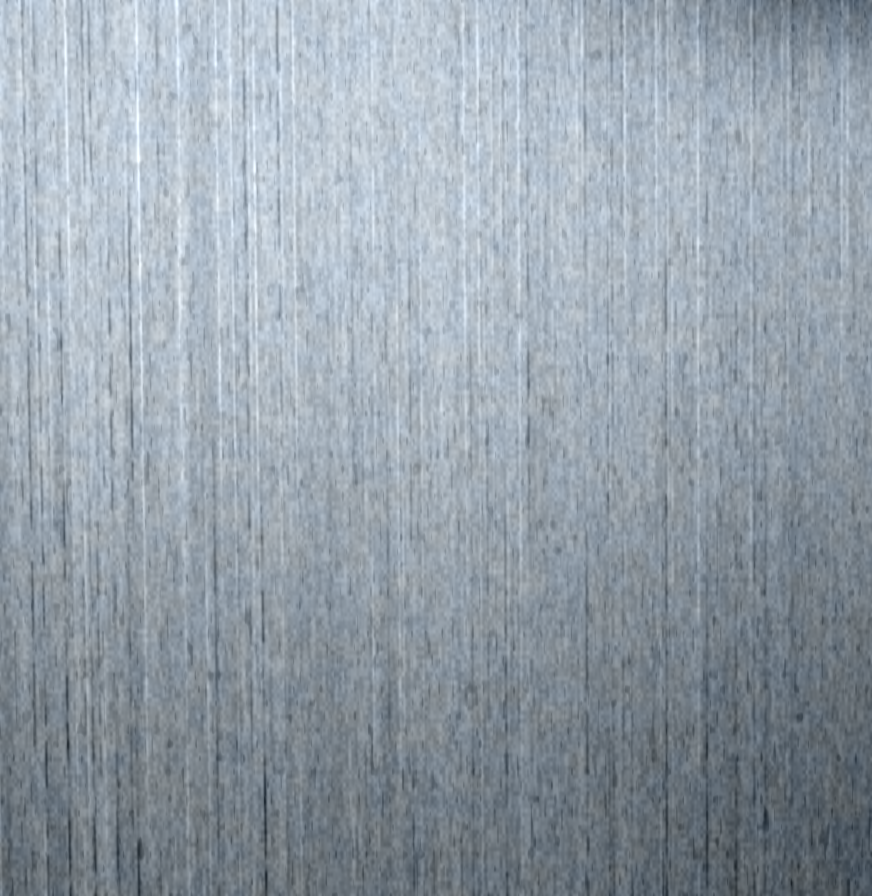
This texture is drawn by a WebGL 1 fragment shader. Its source:

```glsl
precision highp float;
// Brushed steel: a cool sheen that falls off to the bottom and the right,
// overlaid with stretched value noise for the brushing and short grain,
// and with randomly placed, slightly leaning bright and broken dark scratches.

uniform vec2 u_resolution;

const int SCRATCH_LAYERS = 3;
const vec3 COOL_TINT = vec3(-0.041, 0.0, 0.037);

float hash(vec2 p) {
  vec3 q = fract(vec3(p.xyx) * 0.1031);
  q += dot(q, q.yzx + 33.33);
  return fract((q.x + q.y) * q.z);
}

float valueNoise(vec2 p) {
  vec2 cell = floor(p);
  vec2 f = fract(p);
  f = f * f * (3.0 - 2.0 * f);
  float low = mix(hash(cell), hash(cell + vec2(1.0, 0.0)), f.x);
  float high = mix(hash(cell + vec2(0.0, 1.0)), hash(cell + vec2(1.0, 1.0)), f.x);
  return mix(low, high, f.y);
}

// Noise centred on zero, with its own frequency along each axis.
float fibre(vec2 p, vec2 frequency, float seed) {
  return valueNoise(p * frequency + seed) - 0.5;
}

// Broad light over the sheet, with a shaded upper right corner.
float sheen(vec2 uv) {
  float light = mix(0.425, 0.80, smoothstep(-0.18, 0.86, uv.y));
  light -= 0.135 * smoothstep(0.45, 1.05, uv.x);
  light -= 0.06 * smoothstep(0.05, 0.0, uv.x) * (1.0 - uv.y);
  vec2 corner = (uv - vec2(1.0, 1.03)) / vec2(0.28, 0.09);
  return light - 0.28 * exp(-dot(corner, corner));
}

// Long brushing in three widths.
float brushing(vec2 p) {
  return 0.075 * fibre(p, vec2(230.0, 4.0), 11.0)
       + 0.045 * fibre(p, vec2(85.0, 1.5), 37.0)
       + 0.030 * fibre(p, vec2(22.0, 0.7), 71.0);
}

// Short upright grain, fine speckle and sparse dark flecks.
float grain(vec2 p) {
  float fleck = smoothstep(0.74, 0.98, valueNoise(p * vec2(260.0, 65.0) + 143.0));
  return 0.10 * fibre(p, vec2(280.0, 85.0), 5.0)
       + 0.09 * fibre(p, vec2(310.0, 210.0), 53.0)
       - 0.10 * fleck;
}

// One thin line per lane, present by chance, fading and breaking along y.
float scratches(vec2 p, float lanes, float chance, float halfWidth,
                float broken, float seed) {
  float lane = floor(p.x * lanes);
  vec2 id = vec2(lane, seed);
  float centre = (lane + mix(0.2, 0.8, hash(id))) / lanes;
  float offset = (p.x - centre) / halfWidth;
  float present = step(hash(id + 17.0), chance);
  float strength = mix(0.35, 1.0, hash(id + 29.0));
  float fade = smoothstep(0.2, 0.75, valueNoise(vec2(lane * 7.0 + seed, p.y * 3.5)));
  float dashes = smoothstep(0.2, 0.7, valueNoise(vec2(lane * 3.0 + seed, p.y * 55.0)));
  return present * strength * fade * mix(1.0, dashes, broken) * exp(-offset * offset);
}

void main() {
  vec2 uv = gl_FragCoord.xy / u_resolution;
  vec2 p = gl_FragCoord.xy / u_resolution.y;

  // The brushing leans a little on the left and stands upright on the right.
  vec2 brushed = p;
  brushed.x += 0.022 * (p.y - 1.0) * (0.85 - uv.x) + 0.05;

  float halfWidth = max(0.0017, 0.6 / u_resolution.y);
  float bright = 0.0;
  float dark = 0.0;
  for (int i = 0; i < SCRATCH_LAYERS; i++) {
    float layer = float(i);
    float lanes = 38.0 + 19.0 * layer;
    bright += scratches(brushed, lanes, 0.28, halfWidth, 0.45, 101.0 + 13.0 * layer);
    dark += scratches(brushed, lanes, 0.28, halfWidth, 0.85, 211.0 + 13.0 * layer);
  }

  float contrast = mix(1.25, 0.65, uv.x);
  float tone = sheen(uv) + grain(brushed) + contrast * brushing(brushed);
  tone += contrast * min(bright, 1.0) * mix(0.09, 0.19, uv.y);
  tone -= contrast * min(dark, 1.0) * 0.22;

  // Soft colour mottling, warmer and greener toward the bottom.
  float mottle = fibre(p, vec2(45.0, 40.0), 91.0);
  float warmth = 0.03 * mottle + 0.02 * (0.4 - uv.y);
  vec3 colour = vec3(tone) + COOL_TINT + warmth * vec3(0.9, 0.2, -0.8);
  gl_FragColor = vec4(clamp(colour, 0.0, 1.0), 1.0);
}
```
